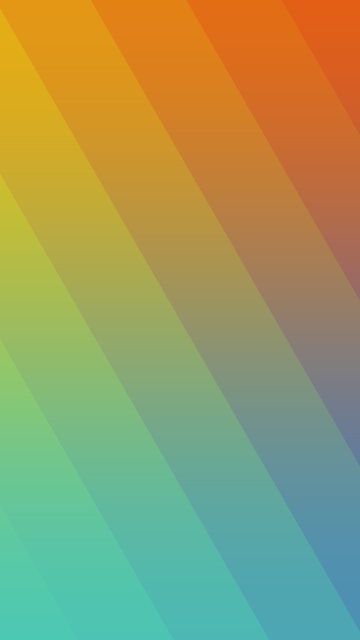
Reproduce this background procedurally as a Shadertoy shader.

```glsl
// Diagonal colour bands, slanted at 60 degrees, over a warm-to-cool fade.
// Red and blue follow a cosine down the canvas; green drops one step per
// band, so each band edge shows as a soft change of hue.

const float PI = 3.14159;

// Colour of one band at a depth from 0 (top) to 1 (bottom).
vec3 bandColor(float band, float depth) {
    float fade = cos(PI * depth);
    float green = 0.58 + 0.235 * cos(PI * (band + 1.0) / 8.3) - 0.03 * depth;
    vec3 color = vec3(0.596 + 0.294 * fade, green, 0.392 - 0.31 * fade);

    // Bands drift towards violet on the right, most strongly at mid height.
    float drift = (band - 2.5) * sin(PI * depth);
    return color + drift * vec3(-0.018, 0.0, 0.022);
}

void mainImage(out vec4 fragColor, in vec2 fragCoord) {
    // Canvas widths, measured from the top left corner.
    vec2 p = vec2(fragCoord.x, iResolution.y - fragCoord.y) / iResolution.x;
    float depth = 1.0 - fragCoord.y / iResolution.y;

    // Slide each point up along the slant to find its band.
    float bandPos = (p.x - p.y / sqrt(3.0) + 0.809) / 0.2653;
    float pixel = 1.0 / (0.2653 * iResolution.x);

    // Blend across the nearest edge over about one pixel.
    float edge = floor(bandPos + 0.5);
    float side = smoothstep(-0.7 * pixel, 0.7 * pixel, bandPos - edge);
    vec3 color = mix(bandColor(edge - 1.0, depth), bandColor(edge, depth), side);

    fragColor = vec4(clamp(color, 0.0, 1.0), 1.0);
}
```
